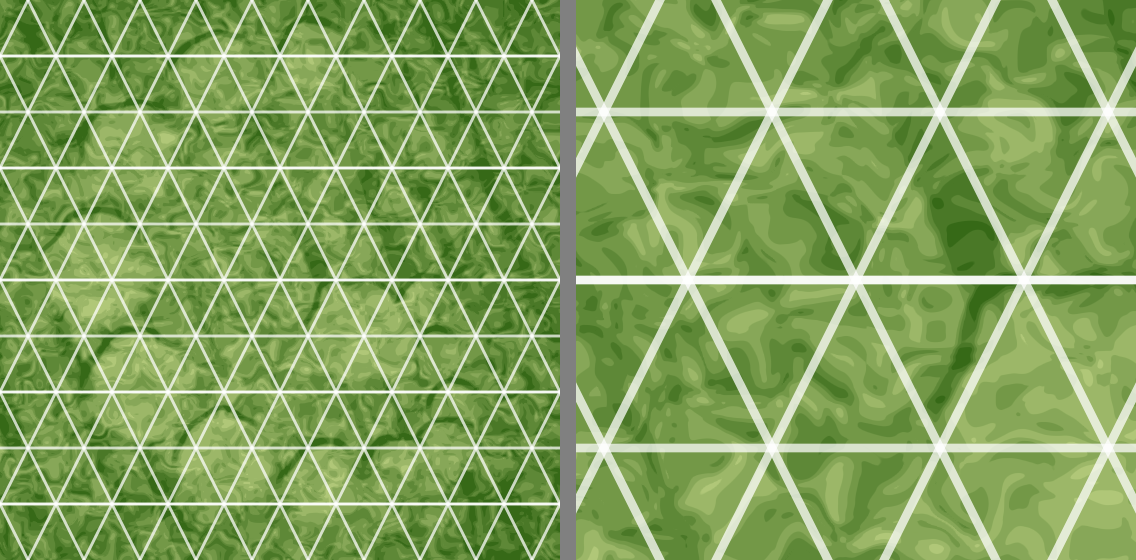
Left: the whole. Right: its middle third, enlarged.
A Shadertoy shader for this pattern:

```glsl
// A triangular lattice of translucent white lines, ten cells across and ten rows down,
// over a posterised green field. The field sums warped noise flakes, slanted blades
// and a spiral of pale round beads, then snaps the tone to a few flat greens.

float hash(vec2 p) {
    return fract(sin(dot(p, vec2(127.1, 311.7))) * 43758.5453);
}

float noise(vec2 p) {
    vec2 i = floor(p), f = fract(p);
    f = f * f * (3.0 - 2.0 * f);
    return mix(mix(hash(i), hash(i + vec2(1, 0)), f.x),
               mix(hash(i + vec2(0, 1)), hash(i + vec2(1, 1)), f.x), f.y);
}

vec2 noise2(vec2 p) {
    return vec2(noise(p), noise(p + 57.3)) - 0.5;
}

// Adds one bead: x gathers the pale body, y the dark crescent on its upper rim
vec2 bead(vec2 p, vec2 centre, float radius) {
    vec2 q = p - centre + 0.022 * noise2(p * 22.0);
    float d = length(q) - radius;
    float body = smoothstep(0.006, -0.02, d);
    float upper = smoothstep(0.25, 0.8, dot(q, vec2(-0.35, 0.94)) / radius);
    float rim = smoothstep(0.009, 0.003, abs(d - 0.004)) * upper;
    return vec2(body, rim);
}

// Beads along an open spiral, with one large bead at its inner end
vec2 beads(vec2 p) {
    vec2 sum = bead(p, vec2(0.645, 0.405), 0.095);
    for (int n = 0; n < 12; n++) {
        float i = float(n);
        float swing = sin(3.1416 * pow(i / 11.0, 1.2));
        float angle = radians(85.0 + 24.45 * i + 48.0 * swing * swing);
        float reach = 0.365 + 0.035 * cos(i * 0.785) - 0.1 * smoothstep(8.0, 11.0, i);
        float size = 0.035 + 0.065 * exp(-pow((i - 3.3) / 3.6, 2.0));
        vec2 centre = vec2(0.52, 0.492) + reach * vec2(cos(angle), sin(angle));
        sum = max(sum, bead(p, centre, size));
    }
    return sum;
}

// Brightness of the field, 0 dark to 1 pale
float fieldTone(vec2 p) {
    vec2 c = p - vec2(0.45, 0.47);
    float tone = 0.55 - 0.7 * dot(c, c);

    // Flakes in two sizes, sheared by coarser noise into shards
    vec2 warped = p + 0.045 * noise2(p * 38.0);
    float flakes = 0.55 * (noise(warped * 62.0) - 0.5)
                 + 0.4 * (noise(warped.yx * vec2(125.0, 85.0) + 9.0) - 0.5);

    // Long dark blades leaning down to the right
    vec2 along = vec2(dot(p, vec2(0.93, 0.37)), dot(p, vec2(-0.37, 0.93)));
    along.x += 0.008 * noise(p * 30.0);
    float blades = smoothstep(0.68, 0.84, noise(along * vec2(42.0, 3.5) + 4.0));

    vec2 b = beads(p);
    float swirl = noise((p + 0.08 * noise2(p * 14.0)) * 30.0);
    tone += flakes * (1.0 - 0.35 * b.x) - 0.22 * blades * (1.0 - b.x);
    tone += b.x * (0.06 + 0.32 * swirl);
    return tone - 0.42 * b.y;
}

// Flat steps of green with softened borders
vec3 posterise(float tone) {
    float level = clamp(tone, 0.0, 1.0) * 6.0;
    float soft = clamp(fwidth(level) * 0.6, 0.02, 0.5);
    float flat_ = floor(level) + smoothstep(0.5 - soft, 0.5 + soft, fract(level));
    return mix(vec3(0.21, 0.41, 0.09), vec3(0.69, 0.78, 0.47), flat_ / 6.0);
}

float stroke(float d) {
    float soft = 0.6 / iResolution.y;
    return smoothstep(0.0026 + soft, 0.0026 - soft, d);
}

void mainImage(out vec4 fragColor, in vec2 fragCoord) {
    vec2 p = fragCoord / iResolution.y;
    vec3 colour = posterise(fieldTone(p));

    // Two families of slanted lines; overlaps build up brighter knots
    vec2 g = p * 10.0;
    vec2 slant = abs(fract(g.x + vec2(0.5, -0.5) * g.y) - 0.5) * 0.1 / 1.118;
    colour = mix(colour, vec3(1), 0.73 * stroke(slant.x));
    colour = mix(colour, vec3(1), 0.73 * stroke(slant.y));

    // Level lines, odd rows stronger, none on the outer edges
    float row = floor(g.y + 0.5);
    float strength = mix(0.73, 0.94, mod(row, 2.0));
    strength *= step(0.5, row) * step(row, 9.5);
    colour = mix(colour, vec3(1), strength * stroke(abs(g.y - row) * 0.1));

    fragColor = vec4(colour, 1.0);
}
```
